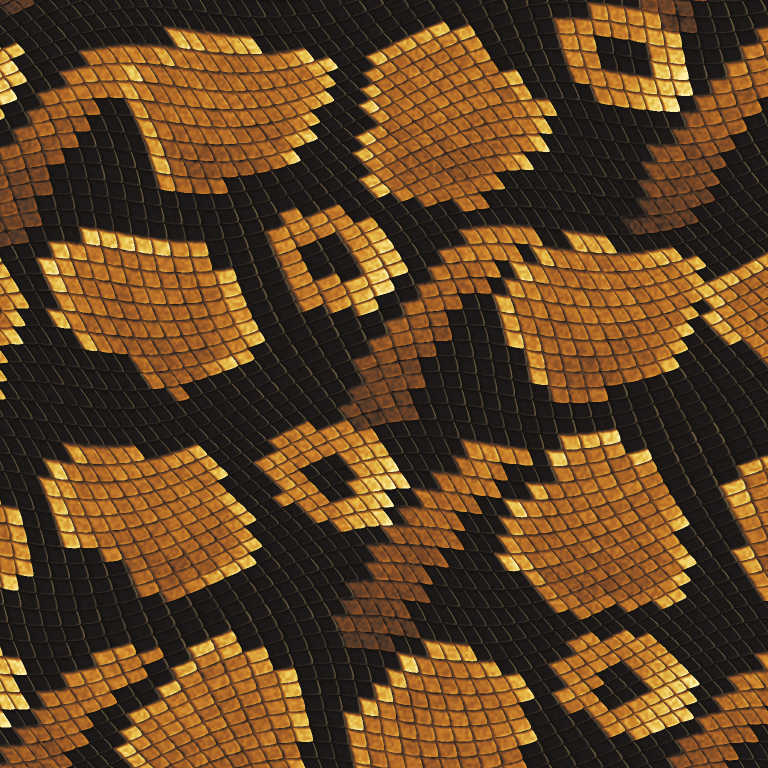
Reproduce this texture procedurally as a Shadertoy shader.

```glsl
// Python skin: overlapping pointed scales on a warped brick lattice.
// Each scale takes one tone from a layout of blobs, eyed rings and streaks,
// so that every marking ends in a saw-tooth edge of whole scales.

const float SCALE_WIDTH = 0.0245;     // across the tip direction
const float ROW_PITCH = 0.0175;       // along the tip direction
const float TIP_POWER = 1.35;         // 1 = pointed, 2 = round
const float TIP_ANGLE = -0.42;
const float WARP_SIZE = 0.03;
const vec2 MARK_PITCH = vec2(0.29, 0.27);
const vec2 MARK_ORIGIN = vec2(0.20, 0.05);
const vec2 BLOB_SIZE = vec2(0.125, 0.108);
const float RING_RADIUS = 0.081;
const float HOLE_RADIUS = 0.031;
const float STREAK_WIDTH = 0.043;

const vec3 BLACK = vec3(0.095, 0.082, 0.082);
const vec3 UMBER = vec3(0.30, 0.215, 0.16);
const vec3 BROWN = vec3(0.47, 0.275, 0.15);
const vec3 ORANGE = vec3(0.66, 0.38, 0.15);
const vec3 AMBER = vec3(0.81, 0.52, 0.17);
const vec3 YELLOW = vec3(0.91, 0.76, 0.30);
const vec3 CREAM = vec3(1.0, 0.95, 0.68);
const vec3 TAN_EDGE = vec3(0.46, 0.39, 0.26);

float hash(vec2 p) {
    vec3 k = fract(p.xyx * 0.1031);
    k += dot(k, k.yzx + 33.33);
    return fract((k.x + k.y) * k.z);
}

float noise(vec2 p) {
    vec2 i = floor(p), f = fract(p);
    f = f * f * (3.0 - 2.0 * f);
    return mix(mix(hash(i), hash(i + vec2(1, 0)), f.x),
               mix(hash(i + vec2(0, 1)), hash(i + vec2(1, 1)), f.x), f.y);
}

vec2 turn(vec2 p, float a) {
    float c = cos(a), s = sin(a);
    return vec2(c * p.x - s * p.y, s * p.x + c * p.y);
}

// Bends the scale rows
vec2 warp(vec2 p) {
    return WARP_SIZE * vec2(sin(12.0 * p.y + 5.0 * p.x), sin(11.0 * p.x - 4.0 * p.y + 1.0));
}

// Tone ramp from black through orange to cream
vec3 ramp(float t) {
    t *= 5.0;
    vec3 c = mix(BLACK, UMBER, clamp(t, 0.0, 1.0));
    c = mix(c, BROWN, clamp(t - 1.0, 0.0, 1.0));
    c = mix(c, ORANGE, clamp(t - 2.0, 0.0, 1.0));
    c = mix(c, AMBER, clamp(t - 3.0, 0.0, 1.0));
    c = mix(c, YELLOW, clamp(t - 4.0, 0.0, 1.0));
    return mix(c, CREAM, clamp(t - 5.0, 0.0, 1.0));
}

float blobTone(vec2 d, float seed) {
    vec2 q = turn(d, (seed - 0.5) * 1.2);
    vec2 size = BLOB_SIZE * mix(vec2(0.9, 1.12), vec2(1.2, 0.75), seed);
    float a = atan(q.y, q.x);
    float r = length(q / size) * (1.0 + 0.09 * sin(3.0 * a + 9.0 * seed) + 0.07 * sin(5.0 * a + 20.0 * seed));
    float inside = (1.0 - r) * 0.11;
    float fade = smoothstep(-0.13, 0.02, d.y);
    float tone = mix(0.96, 0.66, smoothstep(0.004, 0.028, inside));
    return step(0.0, inside) * tone * mix(0.65, 1.0, max(fade, smoothstep(0.04, 0.1, abs(d.x))));
}

float ringTone(vec2 d) {
    d = turn(d, 0.3);
    float r = length(d * vec2(0.9, 1.25 - 2.0 * d.x));
    float band = step(r, RING_RADIUS) * step(HOLE_RADIUS, length(d * vec2(0.95, 1.1)));
    return band * mix(0.74, 1.04, smoothstep(0.0, 0.08, d.x));
}

float streakTone(vec2 d) {
    float t = d.y / 0.13;
    float across = abs(d.x - 0.09 * t - 0.035 * t * t);
    return step(across, STREAK_WIDTH) * step(abs(t), 1.0) * mix(0.24, 0.78, 0.5 + 0.5 * t);
}

// Markings in rows of blob, blob, ring with streak
float markTone(vec2 p) {
    vec2 home = floor((p - MARK_ORIGIN) / MARK_PITCH + 0.5);
    float tone = 0.0;
    for (int y = -1; y <= 1; y++)
    for (int x = -2; x <= 1; x++) {
        vec2 cell = home + vec2(x, y);
        float k = mod(floor((cell.y + 1.0) * 0.5), 2.0);
        float seed = hash(cell + 17.0);
        vec2 d = p - MARK_ORIGIN - cell * MARK_PITCH - vec2(0.09 * (1.0 - k), 0.03 * (seed - 0.5));
        bool pair = mod(cell.x, 3.0) == 2.0 - k;
        float mark = pair ? max(ringTone(d - vec2(-0.06, 0.06)), streakTone(d - vec2(0.05, -0.03)))
                          : blobTone(d, seed);
        tone = max(tone, mark);
    }
    return tone;
}

vec3 skin(vec2 p) {
    // Find the front scale: each row overlaps the base of the one ahead
    vec2 q = turn(p + warp(p), -TIP_ANGLE);
    float v = -q.x / ROW_PITCH, row = floor(v);
    float b = q.y / SCALE_WIDTH + 0.5 * mod(row, 2.0);
    if (v - row < pow(abs(2.0 * fract(b) - 1.0), TIP_POWER)) {
        row -= 1.0;
        b = q.y / SCALE_WIDTH + 0.5 * mod(row, 2.0);
    }
    float x = 2.0 * fract(b) - 1.0;
    float rim = v - row - pow(abs(x), TIP_POWER);
    float base = 1.0 + pow(1.0 - abs(x), TIP_POWER) - (v - row);
    vec2 id = vec2(row, floor(b));

    // Undo the warp at the scale centre, so one scale has one tone
    vec2 flat_ = turn(vec2(-(row + 0.95) * ROW_PITCH,
                           (id.y + 0.5 - 0.5 * mod(row, 2.0)) * SCALE_WIDTH), TIP_ANGLE);
    vec2 centre = flat_;
    for (int i = 0; i < 5; i++) centre = flat_ - warp(centre);
    float tone = markTone(centre);
    float rnd = hash(id), grain = noise(p * 260.0);

    // Dark scales: a thin tan edge, stronger on one side of the tip
    float edge = 1.0 - smoothstep(0.06, 0.24, rim);
    float side = mix(0.25, 1.0, smoothstep(-0.3, 0.3, x)) * (0.45 + 0.55 * rnd);
    vec3 dark = BLACK * (0.8 + 0.3 * smoothstep(0.0, 0.7, base) + 0.15 * grain);
    dark = mix(dark, TAN_EDGE, edge * side * smoothstep(0.0, 0.25, base));

    // Coloured scales: shaded base, lit tip, speckled skin
    float shade = mix(0.22, 1.0, smoothstep(0.0, 0.5, base));
    float lit = tone * shade + 0.13 * (rnd - 0.5) + 0.22 * (grain - 0.5);
    lit += 0.12 * (1.0 - smoothstep(0.05, 0.4, rim)) * shade;
    return tone > 0.0 ? ramp(lit) : dark;
}

void mainImage(out vec4 fragColor, in vec2 fragCoord) {
    vec3 sum = vec3(0.0);
    for (int i = 0; i < 4; i++) {
        vec2 offset = vec2(i % 2, i / 2) * 0.5 - 0.25;
        sum += skin((fragCoord + offset) / iResolution.y);
    }
    fragColor = vec4(sum * 0.25, 1.0);
}
```
